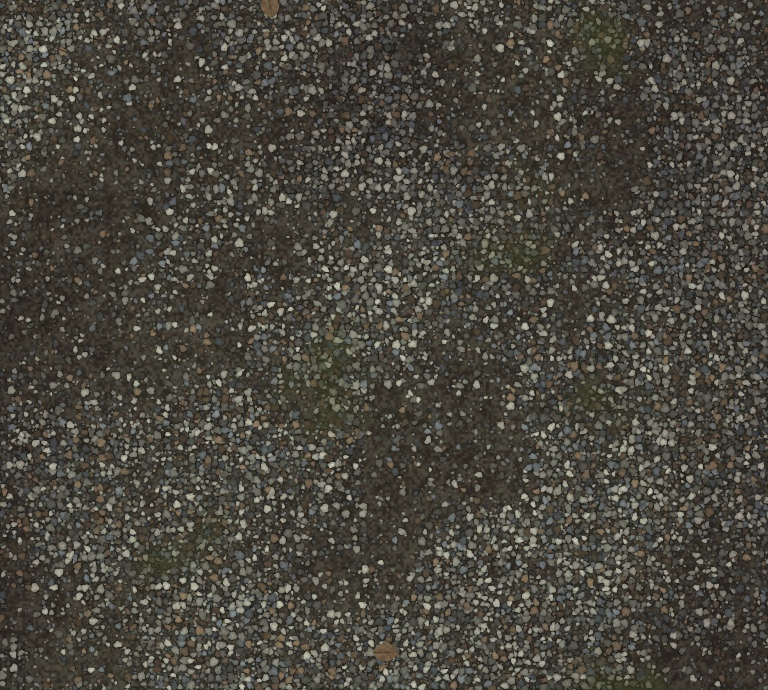
This texture is drawn by a Shadertoy shader. Its source:

```glsl
const float BIG_STONES = 94.0;      // cells across the canvas
const float SMALL_STONES = 138.0;
const float GRIT = 215.0;
const float PATCH_SCALE = 6.5;
const int TWIGS = 7;
const int LEAVES = 2;
const vec3 SOIL_DARK = vec3(0.165, 0.150, 0.125);
const vec3 SOIL_LIGHT = vec3(0.295, 0.280, 0.238);
const vec3 STONE_GREY = vec3(1.0, 0.995, 0.905);
const vec3 STONE_BROWN = vec3(1.0, 0.85, 0.68);
const vec3 STONE_BLUE = vec3(0.91, 0.96, 0.98);
const vec3 MOSS = vec3(0.235, 0.255, 0.125);
const vec3 TWIG = vec3(0.25, 0.19, 0.15);
const vec3 LEAF = vec3(0.43, 0.35, 0.26);

vec4 hash4(vec2 p) {
    vec4 q = fract(p.xyxy * vec4(0.1031, 0.1030, 0.0973, 0.1099));
    q += dot(q, q.wzxy + 33.33);
    return fract((q.xxyz + q.yzzw) * q.zywx);
}

float noise(vec2 p) {
    vec2 i = floor(p), f = fract(p);
    f = f * f * (3.0 - 2.0 * f);
    float low = mix(hash4(i).x, hash4(i + vec2(1, 0)).x, f.x);
    float high = mix(hash4(i + vec2(0, 1)).x, hash4(i + vec2(1, 1)).x, f.x);
    return mix(low, high, f.y);
}

float fbm(vec2 p) {
    float sum = 0.0, weight = 0.5;
    for (int i = 0; i < 4; i++) {
        sum += weight * noise(p);
        p = mat2(1.6, 1.2, -1.2, 1.6) * p + 17.0;
        weight *= 0.5;
    }
    return sum / 0.9375;
}

vec2 rotate(vec2 p, float angle) {
    float c = cos(angle), s = sin(angle);
    return vec2(c * p.x + s * p.y, c * p.y - s * p.x);
}

// Share of cells that hold a stone
float stoneDensity(vec2 p) {
    return mix(0.22, 1.0, smoothstep(0.27, 0.68, fbm(p * PATCH_SCALE + 40.0)));
}

vec3 stoneColor(vec4 rnd) {
    vec3 tint = rnd.x < 0.15 ? STONE_BROWN : rnd.x < 0.30 ? STONE_BLUE : STONE_GREY;
    float top = rnd.x < 0.30 ? 0.52 : 0.68;
    return tint * mix(0.27, top, pow(rnd.y, 1.15));
}

// Jittered cells of rounded, uneven pebbles with a dark rim
vec3 scatterStones(vec3 color, vec2 p, float scale, float seed, float amount, float light) {
    vec2 g = p * scale, cell = floor(g);
    float soft = 0.65 * scale / iResolution.x;
    for (int y = -1; y <= 1; y++)
    for (int x = -1; x <= 1; x++) {
        vec2 id = cell + vec2(x, y);
        vec4 place = hash4(id + seed);
        vec4 look = hash4(id + seed + 71.0);
        vec2 centre = id + 0.15 + 0.7 * place.xy;
        if (look.z > amount * stoneDensity(centre / scale)) continue;
        vec2 q = rotate(g - centre, 6.2832 * place.z);
        q.y *= mix(1.05, 1.65, look.w);
        float a = atan(q.y, q.x);
        float wobble = 0.10 * cos(3.0 * a + 6.0 * look.x) + 0.06 * cos(5.0 * a + 9.0 * look.y);
        float radius = mix(0.33, 0.56, place.w);
        float d = length(q) - radius * (1.0 + wobble);
        color *= 1.0 - 0.22 * (1.0 - smoothstep(0.0, 0.25 + soft, d));
        float dome = 1.05 - 0.16 * smoothstep(-radius, 0.0, d);
        float grain = 0.92 + 0.16 * noise(g * 4.0 + seed);
        vec3 stone = stoneColor(look) * light * dome * grain;
        color = mix(color, stone, 1.0 - smoothstep(-soft, soft, d));
    }
    return color;
}

vec3 addDebris(vec3 color, vec2 p, float aspect) {
    float soft = 0.7 / iResolution.x;
    for (int i = 0; i < TWIGS; i++) {
        vec4 rnd = hash4(vec2(float(i) + 3.0, 21.0));
        vec2 q = rotate(p - rnd.xy * vec2(1.0, aspect), 6.2832 * rnd.z);
        float halfLength = mix(0.012, 0.032, rnd.w);
        q.y += 6.0 * (rnd.w - 0.5) * q.x * q.x;
        float d = length(vec2(max(abs(q.x) - halfLength, 0.0), q.y)) - 0.0010;
        color = mix(color, TWIG, 0.8 * (1.0 - smoothstep(-soft, soft, d)));
    }
    for (int i = 0; i < LEAVES; i++) {
        vec4 rnd = hash4(vec2(float(i) + 8.0, 95.0));
        vec2 q = rotate(p - rnd.xy * vec2(1.0, aspect), 6.2832 * rnd.z);
        float d = length(vec2(q.x, abs(q.y) + 0.006)) - 0.0175;
        float vein = smoothstep(0.0, 0.0015, abs(q.y));
        vec3 leaf = LEAF * mix(0.8, 1.0, vein) * (0.85 + 0.3 * noise(q * 300.0));
        color = mix(color, leaf, 1.0 - smoothstep(-soft, soft, d));
    }
    return color;
}

void mainImage(out vec4 fragColor, in vec2 fragCoord) {
    vec2 p = fragCoord / iResolution.x;

    // Soil with fine crumbs
    float crumbs = 0.55 * noise(p * 290.0) + 0.45 * fbm(p * 65.0);
    vec3 color = mix(SOIL_DARK, SOIL_LIGHT, smoothstep(0.15, 0.85, crumbs));

    // Stones from fine to coarse
    color = scatterStones(color, p, GRIT, 11.0, 0.45, 0.78);
    color = scatterStones(color, p, SMALL_STONES, 137.0, 0.80, 0.93);
    color = scatterStones(color, p, BIG_STONES, 305.0, 0.88, 1.0);

    // Broad stains and moss
    float stain = fbm(p * 4.0 + 9.0);
    color *= mix(vec3(0.90, 0.88, 0.88), vec3(1.07, 1.08, 1.06), smoothstep(0.25, 0.75, stain));
    float moss = smoothstep(0.63, 0.84, fbm(p * 5.0 + 83.0));
    color = mix(color, MOSS, 0.5 * moss);

    color = addDebris(color, p, iResolution.y / iResolution.x);
    fragColor = vec4(color, 1.0);
}
```
